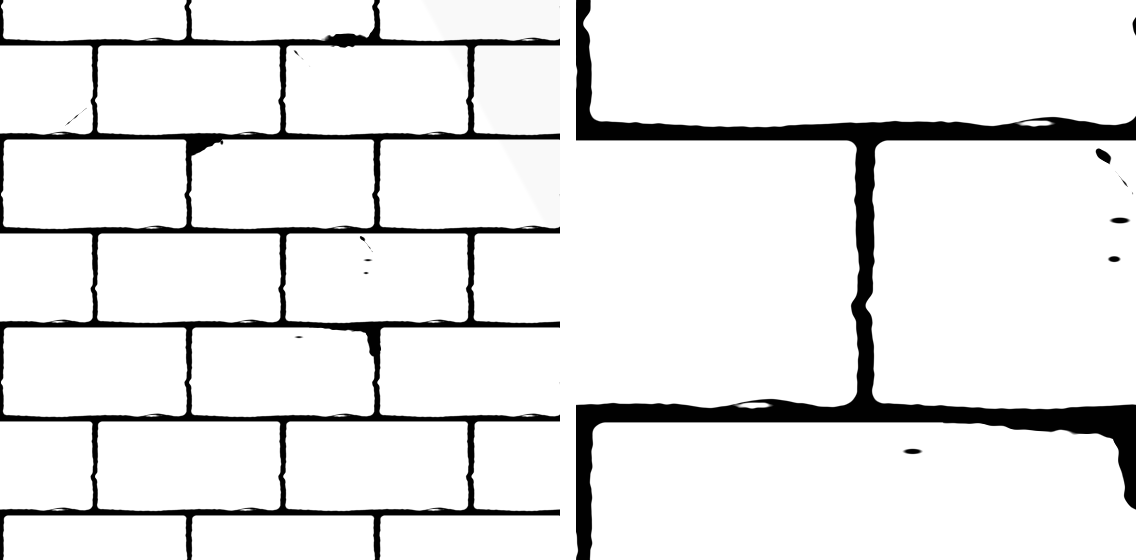
Left: the whole. Right: its middle third, enlarged.
Give the GLSL for this pattern, as a WebGL 1 fragment shader.

```glsl
precision highp float;
uniform vec2 u_resolution;

#define ROWS 5.958        // brick heights per canvas height
#define FIRST_COURSE 0.48 // top of the first full course, in brick heights
#define JOINT 0.025       // half width of the upright joints
#define BED 0.060         // thickness of the level joints
#define CORNER 0.045      // corner radius of a brick
#define ROUGHNESS 0.016   // raggedness of the edges
#define INK vec3(0.005)
#define WALL vec3(1.0)

float hash(vec2 p) {
  return fract(sin(dot(p, vec2(12.9898, 78.233))) * 43758.5453);
}

float noise(vec2 p) {
  vec2 i = floor(p), f = fract(p);
  f = f * f * (3.0 - 2.0 * f);
  return mix(mix(hash(i), hash(i + vec2(1, 0)), f.x),
             mix(hash(i + vec2(0, 1)), hash(i + vec2(1, 1)), f.x), f.y);
}

float bump(float x, float centre, float width) {
  float t = (x - centre) / width;
  return exp(-t * t);
}

float wobble(float x, float seed) {
  return noise(vec2(x * 9.0, seed)) + 0.5 * noise(vec2(x * 37.0, seed + 5.0)) - 0.75;
}

// Distance functions; y points down, triangles run clockwise
float roundBox(vec2 p, vec2 halfSize, float r) {
  vec2 d = abs(p) - halfSize + r;
  return length(max(d, 0.0)) + min(max(d.x, d.y), 0.0) - r;
}

float ellipse(vec2 p, vec2 radii) {
  return (length(p / radii) - 1.0) * min(radii.x, radii.y);
}

float segment(vec2 p, vec2 a, vec2 b) {
  vec2 ab = b - a;
  return length(p - a - ab * clamp(dot(p - a, ab) / dot(ab, ab), 0.0, 1.0));
}

float halfPlane(vec2 p, vec2 a, vec2 b) {
  return dot(p - a, normalize(vec2(b.y - a.y, a.x - b.x)));
}

float triangle(vec2 p, vec2 a, vec2 b, vec2 c) {
  return max(halfPlane(p, a, b), max(halfPlane(p, b, c), halfPlane(p, c, a)));
}

// Brick two units wide and one tall, with the same worn outline in every repeat
float brick(vec2 q, float joint) {
  float side = step(1.0, q.x);
  float bed = BED - 0.018 * bump(q.x, 0.55, 0.25) - 0.010 * bump(q.x, 1.44, 0.07)
            + 0.018 * bump(q.x, 1.66, 0.12) - 0.012 * bump(q.x, 1.87, 0.06)
            + 0.6 * ROUGHNESS * wobble(q.x, 3.0);
  vec2 lo = vec2(joint, 0.004);
  vec2 hi = vec2(2.0 - joint, 1.0 - bed);
  q.x += 0.022 * bump(q.y, 0.59, 0.028) - 0.005 * smoothstep(0.6, 0.7, q.y);
  q.x += ROUGHNESS * wobble(q.y, 11.0 + 8.0 * side);
  return roundBox(q - 0.5 * (lo + hi), 0.5 * (hi - lo), CORNER);
}

// Broken corners and edges
float chips(vec2 p) {
  float d = ellipse(p - vec2(3.685, 0.43), vec2(0.22, 0.07));
  d = min(d, triangle(p, vec2(3.99, 0.27), vec2(4.02, 0.45), vec2(3.88, 0.45)));
  d = min(d, triangle(p, vec2(1.985, 1.44), vec2(2.40, 1.475), vec2(2.03, 1.66)));
  d = min(d, triangle(p, vec2(3.14, 3.46), vec2(4.04, 3.45), vec2(3.90, 3.54)));
  d = min(d, segment(p, vec2(3.95, 3.52), vec2(3.99, 3.73)) - 0.058);
  return d + 0.025 * (noise(p * 24.0) - 0.5);
}

// Hairline cracks, broken up by noise, and a few loose specks
float cracks(vec2 p) {
  float gaps = 2.6 * noise(p * 26.0) - 0.9;
  float d = segment(p, vec2(3.12, 0.53), vec2(3.30, 0.71)) - 0.008 * gaps;
  d = min(d, segment(p, vec2(0.92, 1.15), vec2(0.69, 1.34)) - 0.005 * gaps);
  d = min(d, segment(p, vec2(3.84, 2.52), vec2(3.96, 2.67)) - 0.012 * gaps);
  d = min(d, ellipse(p - vec2(3.915, 2.768), vec2(0.032, 0.010)));
  d = min(d, ellipse(p - vec2(3.895, 2.905), vec2(0.020, 0.010)));
  d = min(d, ellipse(p - vec2(3.180, 3.587), vec2(0.030, 0.009)));
  return min(d, ellipse(p - vec2(2.36, 1.515), vec2(0.014, 0.022)));
}

void main() {
  vec2 p = gl_FragCoord.xy / u_resolution.y;
  p = vec2(p.x, 1.0 - p.y) * ROWS;
  float pixel = ROWS / u_resolution.y;

  // Running bond: every second course shifts by half a brick
  float course = floor(p.y - FIRST_COURSE);
  float shift = mod(course + 1.0, 2.0) + 0.01;
  vec2 q = vec2(mod(p.x - shift, 2.0), fract(p.y - FIRST_COURSE));

  // Mortar lines, with a pale sliver under each brick
  float ink = -brick(q, JOINT + 0.0015 * p.x);
  float sliver = ellipse(q - vec2(1.61, 0.943), vec2(0.06, 0.009));
  ink = max(ink, -sliver - 0.006 * (noise(q * 45.0) - 0.5));
  ink = min(ink, min(chips(p), cracks(p)));

  // Faint stain across the upper right
  float stain = smoothstep(0.0, 0.06, p.x - 4.46 - 0.55 * p.y) * step(p.y, 2.45);
  vec3 wall = WALL * (1.0 - 0.022 * stain);
  gl_FragColor = vec4(mix(INK, wall, smoothstep(-0.8 * pixel, 0.8 * pixel, ink)), 1.0);
}
```
